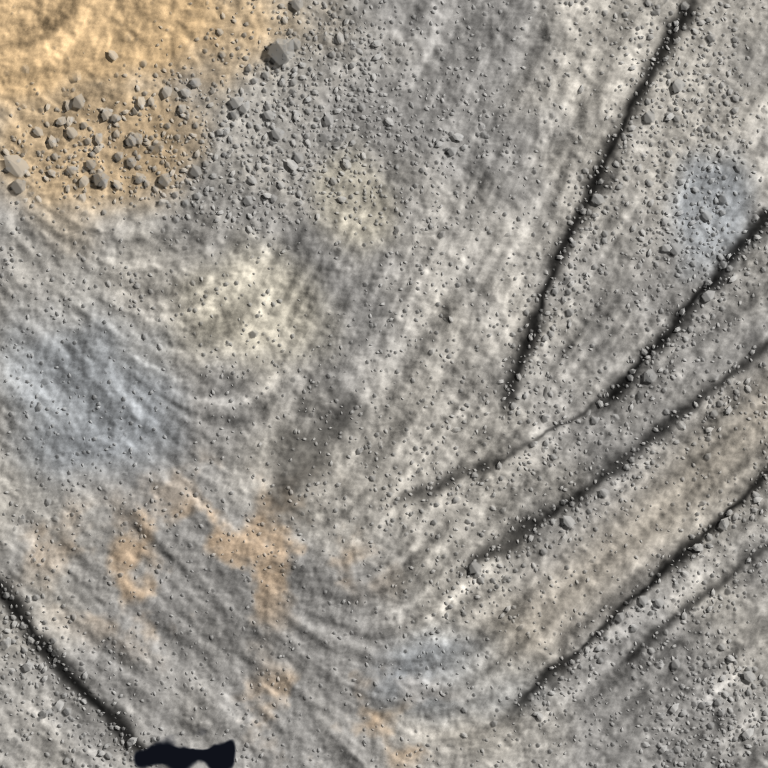
Give the GLSL for this texture, as a Shadertoy shader.

```glsl
// Aerial view of a quarried slope: grey scree, ploughed tracks and loose stones.
// Soil is noise smeared along a curved flow and lit as relief; grooves are bent
// strokes, and stones are faceted shapes scattered in jittered grids.

const vec2 SUN = vec2(0.83, 0.56);

vec3 hash3(vec2 p) {
    vec3 q = fract(p.xyx * vec3(0.1031, 0.1030, 0.0973));
    q += dot(q, q.yxz + 33.33);
    return fract((q.xxy + q.yzz) * q.zyx);
}

float noise(vec2 p) {
    vec2 i = floor(p), f = fract(p);
    f = f * f * (3.0 - 2.0 * f);
    return mix(mix(hash3(i).x, hash3(i + vec2(1, 0)).x, f.x),
               mix(hash3(i + vec2(0, 1)).x, hash3(i + 1.0).x, f.x), f.y);
}

float fbm(vec2 p) {
    float sum = 0.0, amp = 0.53;
    for (int i = 0; i < 4; i++) {
        sum += amp * noise(p);
        p = mat2(1.6, 1.2, -1.2, 1.6) * p + 7.3;
        amp *= 0.5;
    }
    return sum;
}

// Track direction: down to the right on the left, up to the right elsewhere
vec2 flow(vec2 p) {
    float rise = mix(0.68, 1.08, smoothstep(-0.35, 0.1, p.y - 0.9 * p.x));
    float angle = mix(-0.72, rise, smoothstep(0.45, 0.72, p.x + 0.6 * p.y));
    return vec2(cos(angle), sin(angle));
}

float streaks(vec2 p) {
    float sum = 0.0;
    for (int i = 0; i < 14; i++) {
        sum += noise(p * 125.0) + 0.8 * noise(p * 48.0 + 9.0);
        p += flow(p) * 0.007;
    }
    return sum / 14.0 - 0.9;
}

// Soft spot with a ragged border
float spot(vec2 p, float x, float y, float w, float h) {
    float d = length((p - vec2(x, y)) / vec2(w, h)) + 0.9 * (fbm(p * 9.0) - 0.5);
    return smoothstep(1.15, 0.45, d);
}

// Bent stroke from a to b: x is the shadowed cut, y the rubble bank beside it
vec2 groove(vec2 p, vec2 a, vec2 b, float bend, float width) {
    vec2 along = normalize(b - a), q = p - a;
    float u = dot(q, along) / length(b - a);
    float v = dot(q, vec2(-along.y, along.x)) - bend * 4.0 * u * (1.0 - u);
    v += 0.016 * (fbm(p * 32.0) - 0.5);
    float ends = smoothstep(-0.03, 0.1, u) * smoothstep(1.03, 0.92, u);
    float cut = v / (width * (0.35 + 1.3 * noise(p * 38.0)));
    float bank = (v / width + 1.8) / 3.2;
    return ends * exp(-vec2(cut * cut, bank * bank));
}

// Angular stones with a sunlit face, a dim face and a cast shadow
void scatterStones(inout vec3 col, vec2 p, float scale, float density) {
    vec2 g = p * scale;
    float soft = 0.0016 * scale, shadow = 0.0, body = 0.0, shade = 0.0;
    for (int n = 0; n < 9; n++) {
        vec2 id = floor(g) + vec2(n % 3 - 1, n / 3 - 1);
        vec3 r = hash3(id + scale), s = hash3(id * 1.7 + 51.0 + scale);
        float present = smoothstep(0.0, 0.12, density - r.z);
        vec2 q = g - id - 0.15 - 0.7 * r.xy;
        float size = 0.15 + 0.28 * s.x * s.x + 0.06 * s.y, turn = 6.28 * s.y;
        mat2 spin = mat2(cos(turn), sin(turn), -sin(turn), cos(turn));
        for (int k = 0; k < 2; k++) {
            vec2 o = spin * (k == 0 ? q + SUN * size * 0.65 : q);
            vec2 e = abs(o) * vec2(1.0, 1.1 + 0.7 * s.z);
            float d = max(max(e.x, e.y), 0.74 * (e.x + e.y) + 0.25 * o.x) - size;
            float cover = present * smoothstep(soft, -soft, d);
            if (k == 0) shadow = max(shadow, cover);
            else if (cover > body) {
                body = cover;
                float facet = dot(q, SUN) + (0.3 * s.z + 0.05) * size;
                shade = mix(0.43, 0.65, smoothstep(-soft, soft, facet)) + 0.17 * s.z;
            }
        }
    }
    col *= 1.0 - 0.62 * shadow;
    vec3 stone = mix(vec3(1.0, 0.995, 0.98), col / max(col.g, 0.15), 0.45) * shade;
    col = mix(col, stone, body * 0.85);
}

void mainImage(out vec4 fragColor, in vec2 fragCoord) {
    vec2 p = fragCoord / iResolution.y;
    float broad = fbm(p * 5.0 + 3.0), patchy = fbm(p * 17.0);

    // Soil tints
    vec3 col = mix(vec3(0.57, 0.56, 0.545), vec3(0.67, 0.65, 0.615), smoothstep(0.3, 0.7, broad));
    float sand = spot(p, 0.06, 0.97, 0.3, 0.15), sandyRocks = spot(p, 0.12, 0.83, 0.16, 0.13);
    col = mix(col, vec3(0.75, 0.64, 0.49), max(sand, sandyRocks * 0.8));
    float ochre = spot(p, 0.25, 0.27, 0.24, 0.13) + spot(p, 0.45, 0.06, 0.2, 0.08);
    col = mix(col, vec3(0.68, 0.58, 0.47), 0.75 * min(ochre, 1.0) * smoothstep(0.42, 0.65, patchy));
    float pale = max(spot(p, 0.33, 0.6, 0.11, 0.1), spot(p, 0.46, 0.73, 0.06, 0.08));
    col = mix(col, vec3(0.72, 0.69, 0.62), 0.75 * pale);
    float slate = spot(p, 0.11, 0.48, 0.13, 0.14) + spot(p, 0.6, 0.12, 0.11, 0.07) + spot(p, 0.93, 0.73, 0.07, 0.1);
    col = mix(col, vec3(0.56, 0.58, 0.6), 0.7 * slate);
    float earth = smoothstep(0.12, 0.0, abs(p.y - 0.9 * p.x + 0.44)) * smoothstep(0.5, 0.7, p.x);
    col = mix(col, vec3(0.6, 0.56, 0.5), 0.55 * earth);

    // Streaks and sunlit grain
    float loose = max(spot(p, 0.32, 0.85, 0.3, 0.17), 0.8 * spot(p, 0.89, 0.8, 0.09, 0.25));
    float grain = fbm(p * 85.0) - fbm(p * 85.0 + SUN * 0.45);
    float lumps = fbm(p * 30.0) - fbm(p * 30.0 + SUN * 0.4);
    col *= 0.85 + streaks(p) * (1.0 - 0.7 * loose) + 0.75 * grain + 0.35 * lumps + 0.3 * patchy;

    // Shadowed cuts, their banks and soft smudges
    vec2 cut = groove(p, vec2(0.655, 0.45), vec2(0.92, 1.02), 0.026, 0.01);
    cut = max(cut, groove(p, vec2(0.78, 0.46), vec2(1.02, 0.74), 0.0, 0.01));
    cut = max(cut, 0.6 * groove(p, vec2(0.5, 0.34), vec2(0.82, 0.5), -0.01, 0.008));
    cut = max(cut, 0.75 * groove(p, vec2(0.58, 0.24), vec2(1.03, 0.58), -0.01, 0.009));
    cut = max(cut, 0.9 * groove(p, vec2(0.65, 0.06), vec2(1.03, 0.41), 0.0, 0.008));
    cut = max(cut, 0.6 * groove(p, vec2(0.8, 0.13), vec2(1.03, 0.31), 0.0, 0.006));
    cut = max(cut, groove(p, vec2(-0.03, 0.27), vec2(0.21, 0.0), -0.01, 0.014));
    float smudge = groove(p, vec2(0.35, 0.33), vec2(0.46, 0.49), 0.0, 0.032).x;
    col *= (1.0 - 0.42 * smudge) * (1.0 - 0.78 * cut.x);

    // Stones, from chips to boulders
    float rubble = max(max(loose, cut.y * 0.8), 0.9 * spot(p, 0.93, 0.07, 0.1, 0.1));
    float bare = 1.0 - 0.85 * sand;
    scatterStones(col, p, 150.0, (0.5 * (rubble + patchy) - 0.01) * bare);
    scatterStones(col, p, 88.0, (0.55 * rubble + 0.5 * broad - 0.18) * bare);
    scatterStones(col, p, 48.0, (0.5 * rubble + 0.45 * sandyRocks - 0.05) * bare);
    scatterStones(col, p, 25.0, 0.25 * loose + 0.3 * sandyRocks - 0.1);

    // Deep pocket at the foot of the slope
    float pocket = groove(p, vec2(0.17, 0.012), vec2(0.31, 0.02), 0.0, 0.022).x;
    col = mix(col, vec3(0.06, 0.07, 0.1), smoothstep(0.3, 0.7, pocket));
    fragColor = vec4(clamp(col * 1.03, 0.0, 1.0), 1.0);
}
```
